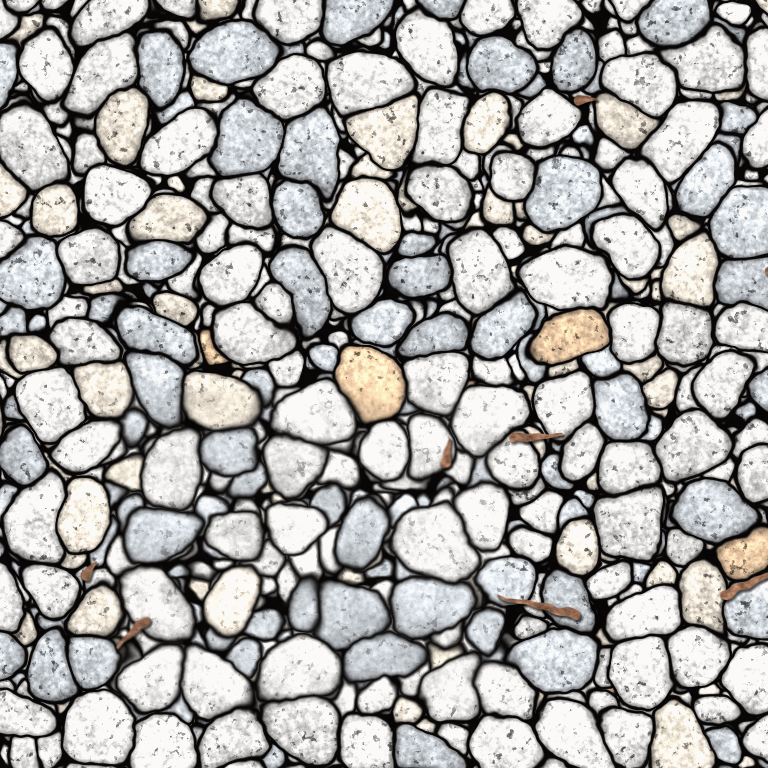
A Shadertoy shader for this texture:

```glsl
// Tightly packed pale pebbles over dark soil, with a few dry twigs.

const vec3 SOIL = vec3(0.035, 0.027, 0.025);
const vec3 NEUTRAL = vec3(0.95, 0.947, 0.938);
const vec3 COOL = vec3(0.81, 0.83, 0.85);
const vec3 CREAM = vec3(0.97, 0.93, 0.87);
const vec3 TAN = vec3(0.92, 0.79, 0.65);
const vec3 BARK = vec3(0.60, 0.43, 0.33);
const float GAP = 0.0036;

struct Pebble { float edge; vec2 local; vec2 id; };

float hash(vec2 p, float seed) {
    vec3 q = fract(vec3(p.xyx) * 0.1031 + seed * 0.1373);
    q += dot(q, q.yzx + 33.33);
    return fract((q.x + q.y) * q.z);
}

float noise(vec2 p) {
    vec2 i = floor(p), f = fract(p);
    f = f * f * (3.0 - 2.0 * f);
    float low = mix(hash(i, 1.0), hash(i + vec2(1, 0), 1.0), f.x);
    float high = mix(hash(i + vec2(0, 1), 1.0), hash(i + vec2(1, 1), 1.0), f.x);
    return mix(low, high, f.y);
}

float fbm(vec2 p) {
    float sum = 0.0, amp = 0.5;
    for (int i = 0; i < 4; i++) {
        sum += amp * noise(p);
        p = mat2(1.6, 1.2, -1.2, 1.6) * p + 7.3;
        amp *= 0.5;
    }
    return sum / 0.9375;
}

float smoothMin(float a, float b, float k) {
    float h = max(k - abs(a - b), 0.0) / k;
    return min(a, b) - h * h * k * 0.25;
}

vec2 turn(vec2 p, float a) {
    return vec2(cos(a) * p.x + sin(a) * p.y, cos(a) * p.y - sin(a) * p.x);
}

// Approximate signed distance to the lumpy oval of one grid cell
float ovalDistance(vec2 p, vec2 cell, float seed, out vec2 local) {
    vec2 centre = cell + 0.15 + 0.70 * vec2(hash(cell, seed), hash(cell, seed + 1.0));
    float size = mix(0.40, 0.62, hash(cell, seed + 2.0));
    float aspect = mix(1.0, 1.7, hash(cell, seed + 3.0));
    vec2 radius = size * vec2(sqrt(aspect), inversesqrt(aspect));
    local = p - centre;
    vec2 q = turn(local, 6.283 * hash(cell, seed + 4.0)) / radius;
    float angle = atan(q.y, q.x + 1e-5);
    float phase = 6.283 * hash(cell, seed + 5.0);
    float lumps = 0.07 * sin(3.0 * angle + phase) + 0.05 * sin(2.0 * angle - phase);
    float r = pow(pow(abs(q.x), 2.3) + pow(abs(q.y), 2.3), 1.0 / 2.3);
    return (r * (1.0 + lumps) - 1.0) * radius.y;
}

// Nearest pebble of a layer; edge is positive inside, in canvas units
Pebble pebbleLayer(vec2 uv, float count, float seed) {
    vec2 p = uv * count, base = floor(p), local;
    Pebble stone = Pebble(0.0, vec2(0), vec2(0));
    float nearest = 1e3;
    for (int k = 0; k < 9; k++) {
        vec2 cell = base + vec2(k % 3, k / 3) - 1.0;
        float d = ovalDistance(p, cell, seed, local);
        if (d < nearest) { nearest = d; stone.id = cell; stone.local = local; }
    }
    float edge = -nearest;
    for (int k = 0; k < 9; k++) {
        vec2 cell = base + vec2(k % 3, k / 3) - 1.0;
        if (cell == stone.id) continue;
        float d = ovalDistance(p, cell, seed, local);
        edge = smoothMin(edge, 0.5 * (d - nearest), 0.07);
    }
    stone.edge = edge / count - GAP * 0.5;
    return stone;
}

vec3 pebbleColour(vec2 uv, Pebble stone, float seed, float detail, float rim) {
    float kind = hash(stone.id, seed + 7.0);
    vec3 tint = kind < 0.27 ? COOL : kind < 0.83 ? NEUTRAL : kind < 0.985 ? CREAM : TAN;
    tint *= mix(0.93, 1.07, hash(stone.id, seed + 8.0));
    vec2 grain = uv + 3.0 * vec2(kind, hash(stone.id, seed + 9.0));
    grain = turn(grain, 6.283 * kind);
    float mottle = (fbm(grain * 42.0) - 0.5) * 0.36;
    float grit = (fbm(grain * 210.0) - 0.5) * 0.62 * detail;
    float pits = smoothstep(0.66, 0.80, fbm(grain * 125.0)) * 0.5 * detail;
    float vein = 1.0 - smoothstep(0.0, 0.02, abs(fbm(grain * 21.0) - 0.5));
    float light = 1.03 + mottle + grit - pits - 0.10 * vein * detail;
    light += 0.16 * clamp(stone.local.y, -0.6, 0.6);
    light *= mix(0.66, 1.0, smoothstep(0.0, rim, stone.edge));
    return min(tint * light, vec3(0.985, 0.982, 0.975));
}

// Scattered tapering twigs: distance to the closest one
float twigDistance(vec2 uv, float count) {
    vec2 p = uv * count, base = floor(p);
    float nearest = 1.0;
    for (int k = 0; k < 9; k++) {
        vec2 cell = base + vec2(k % 3, k / 3) - 1.0;
        if (hash(cell, 61.0) > 0.20) continue;
        vec2 q = p - cell - vec2(hash(cell, 62.0), hash(cell, 63.0));
        q = turn(q, 6.283 * hash(cell, 64.0));
        q.y += 0.03 * (noise(q * 12.0) - 0.5);
        float reach = mix(0.06, 0.34, pow(hash(cell, 65.0), 2.0));
        float along = clamp(q.x, -reach, reach);
        float width = 0.024 - 0.014 * along / reach;
        nearest = min(nearest, length(q - vec2(along, 0.0)) - width);
    }
    return nearest / count;
}

void mainImage(out vec4 fragColor, in vec2 fragCoord) {
    vec2 uv = fragCoord / iResolution.xy;
    // Out-of-focus patch, lower left of the middle
    vec2 patchOffset = abs(uv - vec2(0.40, 0.29)) - vec2(0.24, 0.19);
    float soft = 1.0 - smoothstep(-0.02, 0.05, length(max(patchOffset, 0.0)));
    float blur = mix(max(0.0011, 0.55 / iResolution.y), 0.0026, soft);
    float detail = 1.0 - 0.6 * soft;
    // Uneven outlines
    vec2 bent = uv + 0.010 * (vec2(noise(uv * 34.0), noise(uv * 34.0 + 51.0)) - 0.5);
    bent += 0.003 * (vec2(noise(uv * 110.0), noise(uv * 110.0 + 23.0)) - 0.5);

    // Large stones first; smaller ones fill the room left over
    vec3 colour = SOIL * (0.4 + fbm(uv * 90.0));
    float room = 1.0, count = 11.5, rim = 0.0065;
    for (int layer = 0; layer < 3; layer++) {
        float seed = 11.0 + 13.0 * float(layer);
        Pebble stone = pebbleLayer(bent, count, seed);
        stone.edge = smoothMin(stone.edge, room, 0.003);
        vec3 face = pebbleColour(uv, stone, seed, detail, rim);
        colour = mix(colour, face, smoothstep(-blur, blur, stone.edge));
        room = min(room, -stone.edge - GAP);
        count *= 1.7;
        rim *= 0.7;
    }

    // Twigs with a dark contact shadow
    float shadow = twigDistance(uv + vec2(-0.002, 0.003), 6.0);
    colour *= mix(0.35, 1.0, smoothstep(-0.002, 0.003, shadow));
    float twig = twigDistance(uv, 6.0);
    vec3 bark = BARK * (0.5 + fbm(uv * vec2(120.0, 160.0)));
    colour = mix(colour, bark, 1.0 - smoothstep(-blur, blur, twig));
    fragColor = vec4(colour, 1.0);
}
```
